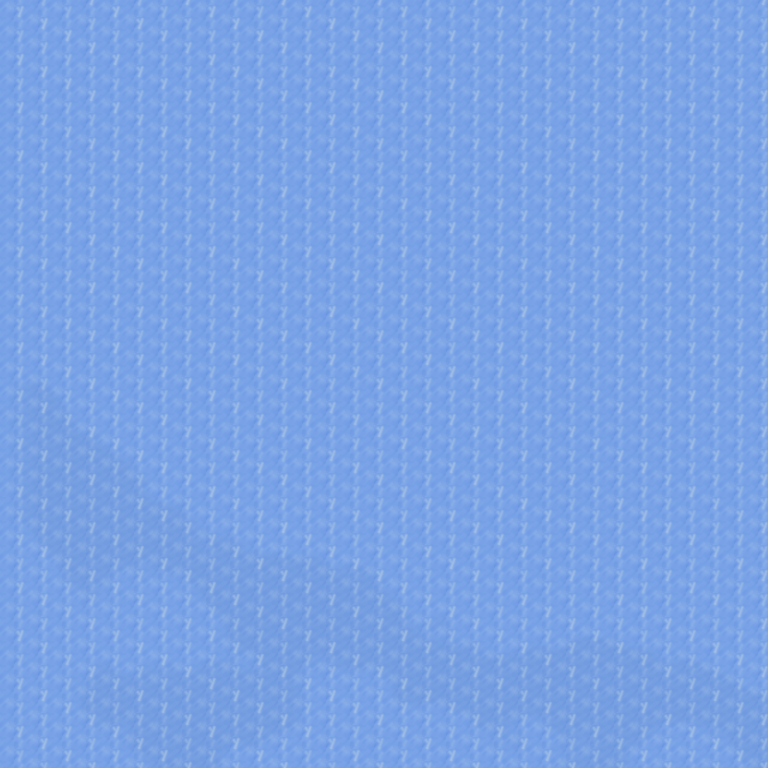
Reproduce this texture procedurally as a WebGL 2 fragment shader.

```glsl
#version 300 es
precision highp float;
// Pale blue knitted cloth: 32 columns of slanted flecks, 32 to a column, in half-drop order.
// Paler ticks and soft blobs fill the 64 by 64 stitch grid between them, over rising
// diagonal yarn shadows, repeating grain and a faint low stain.

#define STITCHES 64.0
#define GRID_SHIFT vec2(-1.2, 0.44)
#define FLECK_WIDTH 0.14
#define FLECK_STRENGTH 0.62
#define SHADOW_STRENGTH 0.75
#define GRAIN 0.045
#define STAIN_STRENGTH 0.50
#define BASE vec3(0.481, 0.643, 0.907)
#define SHADOW vec3(0.425, 0.594, 0.885)
#define FLECK vec3(0.710, 0.805, 0.905)
#define STAIN vec3(0.440, 0.600, 0.860)

uniform vec2 u_resolution;
out vec4 outColor;

float hash(vec2 p) {
    return fract(sin(dot(p, vec2(127.1, 311.7))) * 43758.5453);
}

float valueNoise(vec2 p) {
    vec2 i = floor(p), f = fract(p);
    f = f * f * (3.0 - 2.0 * f);
    return mix(mix(hash(i), hash(i + vec2(1, 0)), f.x),
               mix(hash(i + vec2(0, 1)), hash(i + vec2(1, 1)), f.x), f.y);
}

float fbm(vec2 p) {
    float sum = 0.0, amplitude = 0.5;
    for (int i = 0; i < 4; i++) {
        sum += amplitude * valueNoise(p);
        p = p * 2.03 + 7.1;
        amplitude *= 0.5;
    }
    return sum;
}

// Soft line from a to b
float stroke(vec2 p, vec2 a, vec2 b, float width) {
    vec2 pa = p - a, ba = b - a;
    float d = length(pa - ba * clamp(dot(pa, ba) / dot(ba, ba), 0.0, 1.0)) / width;
    return exp(-d * d);
}

// Marks of one tile of 2 by 2 stitches; p runs from -1 to 1 around the main fleck
float tileFlecks(vec2 p, float accent) {
    float leg = stroke(p, vec2(-0.10, -0.38), vec2(0.16, 0.32), FLECK_WIDTH);
    float arm = stroke(p, vec2(-0.20, 0.26), vec2(0.0, 0.02), FLECK_WIDTH);
    float tick = stroke(p, vec2(-0.06, -1.12), vec2(0.14, -0.84), FLECK_WIDTH)
               + stroke(p, vec2(-0.06, 0.88), vec2(0.14, 1.16), FLECK_WIDTH);
    float blob = stroke(p, vec2(-0.84, 0.36), vec2(-0.62, 0.58), 0.24);
    float speck = stroke(p, vec2(0.84, -0.52), vec2(0.96, -0.36), FLECK_WIDTH);
    return accent * max(leg, 0.7 * arm) + 0.38 * tick + 0.34 * blob + 0.30 * speck;
}

// Sums neighbouring half-drop tiles, so that marks may cross tile borders
float flecks(vec2 grid) {
    float total = 0.0;
    float column = floor(grid.x * 0.5);
    for (int i = -1; i <= 1; i++) {
        float c = column + float(i);
        float y = grid.y + c - 1.0;
        float row = floor(y * 0.5);
        float accent = 0.78 + 0.22 * mod(row, 2.0) + 0.12 * (hash(vec2(c, row)) - 0.5);
        vec2 p = vec2(grid.x - 2.0 * c - 0.5, 2.0 * fract((y + 0.5) * 0.5) - 1.0);
        total += tileFlecks(p, accent);
    }
    return total;
}

// Yarn shadows: rising dashes beside the flecks, deepest left of the main columns
float yarnShadow(vec2 grid) {
    vec2 q = grid + vec2(0.5, 0.25);
    float depth = mix(0.85, 0.5, mod(floor(q.x), 2.0));
    vec2 p = fract(q) - 0.5;
    float dash = stroke(p, vec2(-0.24, -0.26), vec2(0.18, 0.22), 0.17);
    float gap = 0.5 + 0.5 * cos(3.14159 * (grid.x + 0.35));
    return depth * dash + 0.22 * gap;
}

// Stain: a ragged band falling to the right, and a patch at the lower left
float stainMask(vec2 uv) {
    float ragged = fbm(uv * 9.0 + 3.0) - 0.47;
    float center = 0.43 * exp(-1.9 * uv.x);
    float halfWidth = mix(0.085, 0.035, uv.x);
    float band = abs(uv.y - center) - halfWidth;
    float patchDistance = length((uv - vec2(0.26, 0.06)) * vec2(0.5, 1.0)) - 0.05;
    float d = min(band, patchDistance) + 0.20 * ragged;
    float fade = smoothstep(0.0, 0.06, uv.x);
    return fade * (1.0 - smoothstep(-0.02, 0.015, d));
}

void main() {
    vec2 uv = gl_FragCoord.xy / u_resolution;
    vec2 grid = uv * STITCHES + GRID_SHIFT;

    vec3 color = mix(BASE, SHADOW, SHADOW_STRENGTH * yarnShadow(grid));
    color = mix(color, STAIN, STAIN_STRENGTH * stainMask(uv));
    color = mix(color, FLECK, FLECK_STRENGTH * min(flecks(grid), 1.0));

    // Rising fibre grain, the same in every tile
    vec2 tile = mod(vec2(grid.x, grid.y + floor(grid.x * 0.5)), 2.0);
    vec2 fibre = vec2(tile.x + tile.y, 2.5 * (tile.y - tile.x)) * 1.6;
    color += GRAIN * vec3(1.0, 0.8, 0.3) * (valueNoise(fibre) - 0.5);
    outColor = vec4(color, 1.0);
}
```
